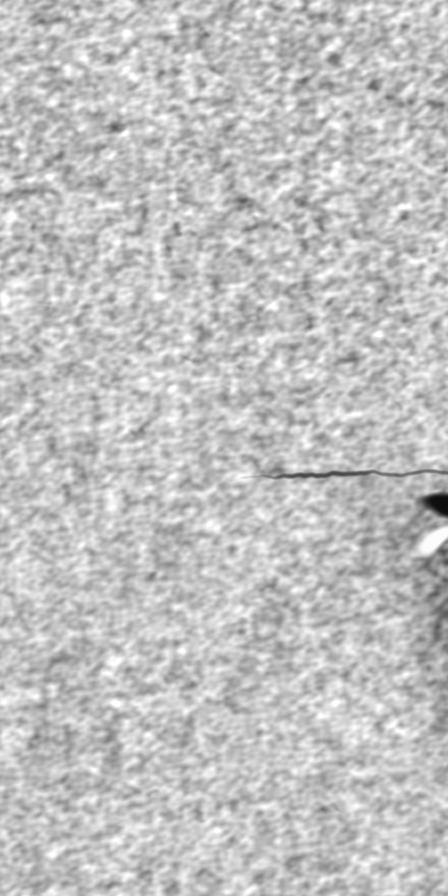
Reproduce this texture procedurally as a Shadertoy shader.

```glsl
// Weathered pale grey plaster: mottled soft grain with clustered dark pits,
// a thin ragged crack and a chipped hollow on the right edge.
// Layered gradient noise makes the grain; a jittered grid scatters the pits.

vec2 hash22(vec2 p) {
    vec3 q = fract(vec3(p.xyx) * vec3(0.1031, 0.1030, 0.0973));
    q += dot(q, q.yzx + 33.33);
    return fract((q.xx + q.yz) * q.zy);
}

float cornerSlope(vec2 cell, vec2 offset) {
    return dot(hash22(cell) * 2.0 - 1.0, offset);
}

// Gradient noise, centred on zero
float noise(vec2 p) {
    vec2 i = floor(p), f = fract(p), e = vec2(1.0, 0.0);
    vec2 u = f * f * f * (f * (f * 6.0 - 15.0) + 10.0);
    return mix(mix(cornerSlope(i, f), cornerSlope(i + e, f - e), u.x),
               mix(cornerSlope(i + e.yx, f - e.yx), cornerSlope(i + 1.0, f - 1.0), u.x), u.y);
}

// Soft irregular pits, more frequent where density is high
float pits(vec2 p, float density) {
    vec2 g = p * vec2(17.0, 19.0);
    g += 0.55 * vec2(noise(p * 34.0 + 7.0), noise(p * 34.0 + 61.0));
    float depth = 0.0;
    for (int y = -1; y <= 1; y++) {
        for (int x = -1; x <= 1; x++) {
            vec2 cell = floor(g) + vec2(x, y);
            vec2 d = g - cell - 0.15 - 0.7 * hash22(cell + 31.0);
            vec2 rnd = hash22(cell + 87.0);
            float radius = mix(0.24, 0.46, rnd.y);
            float present = smoothstep(0.0, 0.08, density - rnd.x);
            float pit = 1.0 - smoothstep(0.1, 1.0, length(d * vec2(0.85, 1.0)) / radius);
            depth = max(depth, present * pit * mix(0.6, 1.0, rnd.y));
        }
    }
    return depth;
}

// Horizontal crack that fades in from the middle towards the right
float crack(vec2 p) {
    float line = 0.932 + 0.012 * smoothstep(0.5, 0.85, p.x)
               + 0.012 * noise(vec2(p.x * 13.0, 4.0))
               + 0.006 * noise(vec2(p.x * 45.0, 9.0));
    float body = smoothstep(0.58, 0.66, p.x) * (1.0 - 0.5 * smoothstep(0.79, 0.85, p.x));
    float halfWidth = mix(0.005, 0.009, body);
    float strength = smoothstep(0.48, 0.62, p.x) * mix(0.3, 0.85, body);
    return strength * (1.0 - smoothstep(0.1, 1.0, abs(p.y - line) / halfWidth));
}

// Soft-edged tilted ellipse
float blob(vec2 p, vec2 centre, vec2 radii, float tilt, float softness) {
    vec2 d = p - centre;
    d.y -= d.x * tilt;
    return 1.0 - smoothstep(1.0 - softness, 1.0 + softness, length(d / radii));
}

void mainImage(out vec4 fragColor, in vec2 fragCoord) {
    vec2 p = fragCoord / iResolution.x;
    p.y = fragCoord.y / iResolution.y * 2.0;
    vec2 q = vec2(p.x, p.y - 0.14 * p.x);
    float upper = smoothstep(0.8, 1.5, p.y);

    // Broad patches, faint vertical streaks and fine grain
    float grey = 0.768;
    grey += 0.10 * noise(p * vec2(4.5, 4.0) + 13.0);
    grey += 0.05 * noise(vec2(p.x * 18.0, p.y * 1.5) + 43.0) * (1.0 - upper);
    grey += 0.17 * noise(q * vec2(14.0, 17.0) + 5.0);
    float grain = 0.33 * noise(q * vec2(30.0, 40.0) + 23.0)
                + 0.25 * noise(q * vec2(55.0, 72.0) + 71.0);
    grey += grain * mix(0.95, 1.1, upper);

    // Pits gather in the upper half
    float cluster = noise(p * 4.0 + 53.0);
    float density = mix(0.09, 0.36, upper) + 0.6 * cluster * mix(0.3, 1.0, upper);
    grey -= 0.19 * pits(p, density);

    // Stained margin, then crack and chip
    vec2 ragged = p + 0.02 * vec2(noise(p * 16.0), noise(p * 16.0 + 29.0));
    grey -= 0.13 * blob(ragged, vec2(0.96, 0.77), vec2(0.11, 0.14), 0.0, 0.7);
    grey -= 0.20 * blob(ragged, vec2(1.03, 0.60), vec2(0.08, 0.26), 0.0, 0.6);
    grey = mix(grey, 0.22, crack(p));
    grey = mix(grey, 0.06, blob(ragged, vec2(1.01, 0.872), vec2(0.065, 0.019), -0.08, 0.4));
    grey = mix(grey, 0.99, blob(ragged, vec2(0.972, 0.797), vec2(0.042, 0.027), 0.5, 0.35));

    fragColor = vec4(vec3(clamp(grey, 0.0, 1.0)), 1.0);
}
```
